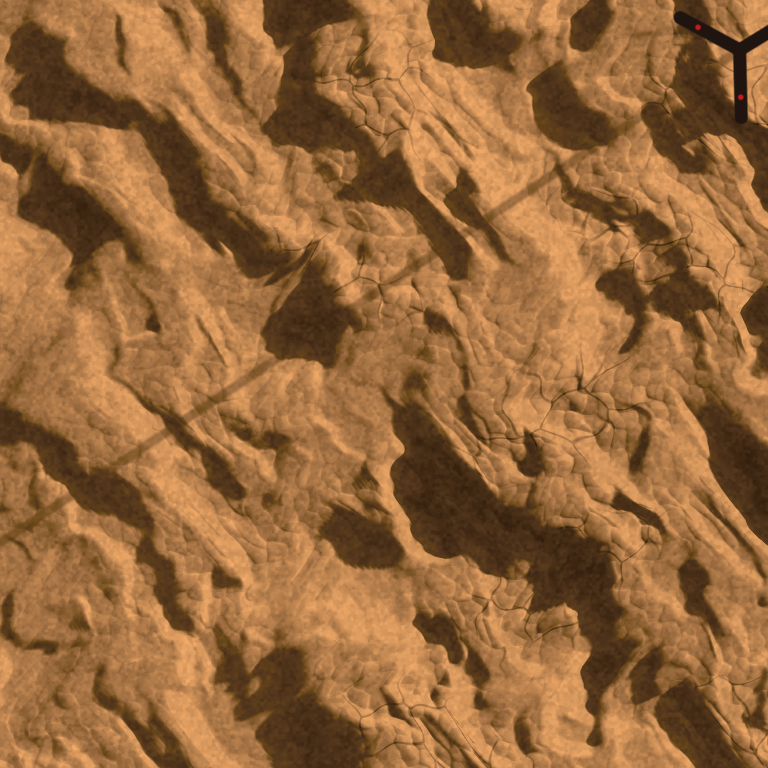
Reproduce this texture procedurally as a Shadertoy shader.

```glsl
// Trampled desert sand under a low sun, crossed by the thin shadow of a small tripod.

const vec2 SUN = vec2(0.832, 0.555);  // direction towards the sun

vec2 hash2(vec2 p) {
    p = vec2(dot(p, vec2(127.1, 311.7)), dot(p, vec2(269.5, 183.3)));
    return fract(sin(p) * 43758.545);
}

// Cellular noise: x = blended cell value, y = nearest, z = second nearest distance
vec3 cells(vec2 p) {
    vec2 id = floor(p), f = p - id;
    float sum = 0.0, weight = 0.0, near = 9.0, next = 9.0;
    for (int y = -1; y <= 1; y++)
    for (int x = -1; x <= 1; x++) {
        vec2 o = vec2(x, y);
        vec2 r = hash2(id + o);
        vec2 v = o + 0.1 + 0.8 * r - f;
        float d2 = dot(v, v), d = sqrt(d2);
        float w = exp(-8.0 * d2);
        sum += w * fract(r.x * 17.0 + r.y * 31.0);
        weight += w;
        next = min(next, max(near, d));
        near = min(near, d);
    }
    return vec3(sum / weight, near, next);
}

// Bends the ridges so they wander, with ragged crests
vec2 warp(vec2 p) {
    p += 0.024 * sin(p.yx * vec2(15.0, 18.0) + vec2(0.7, 2.1));
    p += 0.009 * sin(p.yx * vec2(47.0, 39.0) + vec2(4.0, 1.3));
    return p + 0.0025 * sin(p.yx * vec2(153.0, 131.0) + vec2(1.0, 5.0));
}

// How crumbled the ground is: smooth on the left, broken on the right
float crumble(vec2 p) {
    float patches = 0.5 + 0.5 * sin(p.x * 13.0 + 2.0 * sin(p.y * 9.0)) * sin(p.y * 15.0 + 1.0);
    return patches * (0.4 + 0.6 * smoothstep(0.15, 0.6, p.x));
}

// Elongated footprints with a raised rim
float footprints(vec2 p) {
    vec2 id = floor(p * 4.5), f = fract(p * 4.5) - 0.5;
    vec2 r = hash2(id + 7.0);
    f -= 0.26 * (r - 0.5);
    f.x += 0.5 * (r.y - 0.5) * f.y;
    f.y -= clamp(f.y, -0.14, 0.14);
    float d = length(f) - 0.14;
    float present = step(0.5, fract(r.x * 7.0 + r.y * 13.0)) * smoothstep(0.3, 0.5, p.x);
    return present * (0.015 * exp(-600.0 * d * d) - 0.055 * smoothstep(0.06, -0.05, d));
}

// Height, scaled so that the sun's rays fall with a slope of one
float land(vec2 p) {
    vec2 q = warp(p);
    vec2 ridge = vec2(dot(q, SUN), dot(q, vec2(-SUN.y, SUN.x)));
    float rough = crumble(p);
    float h = 0.155 * cells(ridge * vec2(10.5, 5.0) + 23.0).x;
    h += (0.035 + 0.03 * rough) * cells(ridge * vec2(23.0, 14.0) + 11.0).x;
    vec3 clod = cells(q * 47.0);
    h += (0.003 + 0.016 * rough) * (1.0 - clod.y * clod.y + 0.7 * clod.x);
    return h + footprints(q);
}

// Depth below the ray that grazes the crests towards the sun
float shadowDepth(vec2 p, float h) {
    float depth = -1.0;
    for (int i = 1; i <= 24; i++) {
        float t = 0.16 * pow(float(i) / 24.0, 1.4);
        depth = max(depth, land(p + t * SUN) - h - t);
    }
    return depth;
}

float segment(vec2 p, vec2 a, vec2 b) {
    vec2 ab = b - a;
    return length(p - a - ab * clamp(dot(p - a, ab) / dot(ab, ab), 0.0, 1.0));
}

void mainImage(out vec4 fragColor, in vec2 fragCoord) {
    vec2 p = fragCoord / iResolution.y;
    float h = land(p);
    float slope = (land(p + 0.0025 * SUN) - h) / 0.0025;
    float grain = cells(p * 210.0).x + 0.6 * cells(p * 95.0 + 9.0).x - 0.8;
    float drift = sin(p.x * 5.0 + 2.0 * p.y) * sin(p.y * 6.0 - p.x * 2.0 + 1.0);

    // Sunlit sand, fine cracks and the tripod's long shadow
    float light = clamp(0.68 - 0.27 * slope, 0.2, 1.02) + 0.04 * drift + 0.2 * grain;
    vec3 plates = cells(warp(p) * 16.0 + 5.0);
    float crack = smoothstep(0.06, 0.01, plates.z - plates.y);
    light -= 0.35 * crack * smoothstep(0.5, 0.8, crumble(p));
    vec2 hub = vec2(0.963, 0.935);
    float pole = segment(p, hub, hub - 1.4 * SUN);
    light *= 1.0 - 0.42 * smoothstep(0.009, 0.003, pole);

    // Cast shadows, a little brighter where they are shallow
    float depth = shadowDepth(p, h);
    float shade = 0.1 + 0.05 * drift + 0.12 * grain - 0.05 * clamp(slope, -1.0, 1.0);
    shade -= 0.08 * smoothstep(0.01, 0.06, depth);
    light = mix(light, shade, smoothstep(-0.001, 0.009, depth));

    vec3 color = mix(vec3(0.28, 0.18, 0.09), vec3(0.84, 0.59, 0.36), light);
    color.b -= 0.05 * smoothstep(0.05, 0.25, light) * smoothstep(0.6, 0.3, light);

    // Tripod: three dark legs, each with a red spot
    for (int i = 0; i < 3; i++) {
        float a = 0.55 + 2.094 * float(i);
        vec2 leg = 0.088 * vec2(cos(a), sin(a));
        float d = segment(p, hub, hub + leg);
        color = mix(color, vec3(0.12, 0.08, 0.06), smoothstep(0.01, 0.007, d));
        float spot = length(p - hub - 0.7 * leg);
        color = mix(color, vec3(0.8, 0.1, 0.1), smoothstep(0.005, 0.002, spot));
    }
    fragColor = vec4(clamp(color, 0.0, 1.0), 1.0);
}
```
